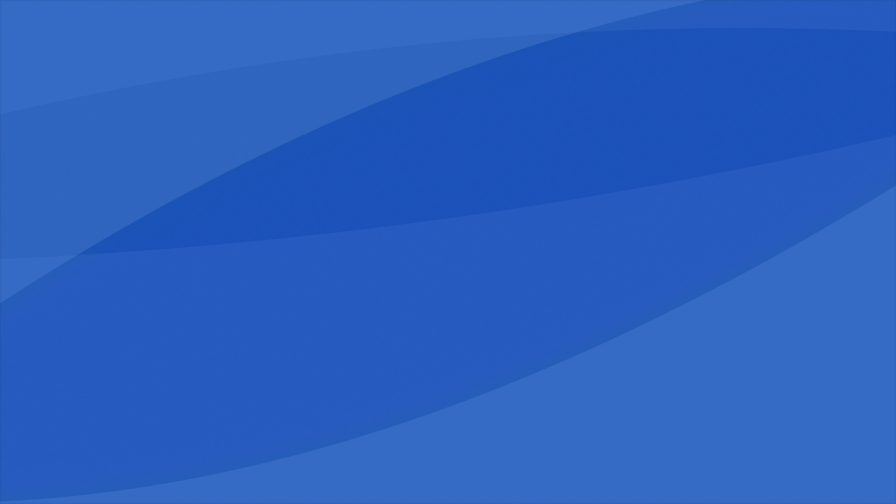
A Shadertoy shader for this background:

```glsl
// Two translucent curved sheets, a broad leaf and a band, crossing on flat blue.
// Each sheet lies between two polynomial curves; their overlap is the deepest blue.
// The leaf has a soft teal rim, and a faint sine-hash grain breaks up the flats.

float hash(vec2 p) {
    return fract(sin(dot(p, vec2(12.9898, 78.233))) * 43758.5453);
}

// Height of a cubic curve with coefficients k at position x
float curve(float x, vec4 k) {
    return k.x + x * (k.y + x * (k.z + x * k.w));
}

// Approximate signed distance above a curve, in canvas heights
float above(vec2 uv, vec4 k) {
    float slope = k.y + uv.x * (2.0 * k.z + 3.0 * k.w * uv.x);
    slope *= iResolution.y / iResolution.x;
    return (uv.y - curve(uv.x, k)) / sqrt(1.0 + slope * slope);
}

void mainImage(out vec4 fragColor, in vec2 fragCoord) {
    vec2 uv = fragCoord / iResolution.xy;
    float soft = 0.7 / iResolution.y;

    // Inside distance of each sheet: the nearer of its two edges
    float leafDepth = min(above(uv, vec4(0.005, 0.081, 0.626, -0.08)),
                         -above(uv, vec4(0.398, 1.156, -0.497, 0.0)));
    float bandDepth = min(above(uv, vec4(0.486, 0.077, 0.169, 0.0)),
                         -above(uv, vec4(0.773, 0.414, -0.25, 0.0)));
    float leaf = smoothstep(-soft, soft, leafDepth);
    float band = smoothstep(-soft, soft, bandDepth);

    // Flat colours of the ground, the sheets and their overlap
    vec3 ground = mix(vec3(0.208, 0.416, 0.773), vec3(0.189, 0.396, 0.749), band);
    vec3 sheet = mix(vec3(0.154, 0.354, 0.750), vec3(0.108, 0.322, 0.725), band);

    // Teal rim that fades inward from the leaf edges
    float rim = exp(-max(leafDepth, 0.0) / 0.018);
    sheet += vec3(-0.012, 0.016, -0.030) * rim * (1.0 - 0.5 * band);
    vec3 color = mix(ground, sheet, leaf);

    // Thin darker border and fine grain
    vec2 inset = min(uv, 1.0 - uv) * vec2(iResolution.x / iResolution.y, 1.0);
    color *= 1.0 - 0.06 * (1.0 - smoothstep(0.0, 0.004, min(inset.x, inset.y)));
    color += (hash(floor(uv * vec2(512.0, 288.0))) - 0.5) * 0.004;

    fragColor = vec4(color, 1.0);
}
```
